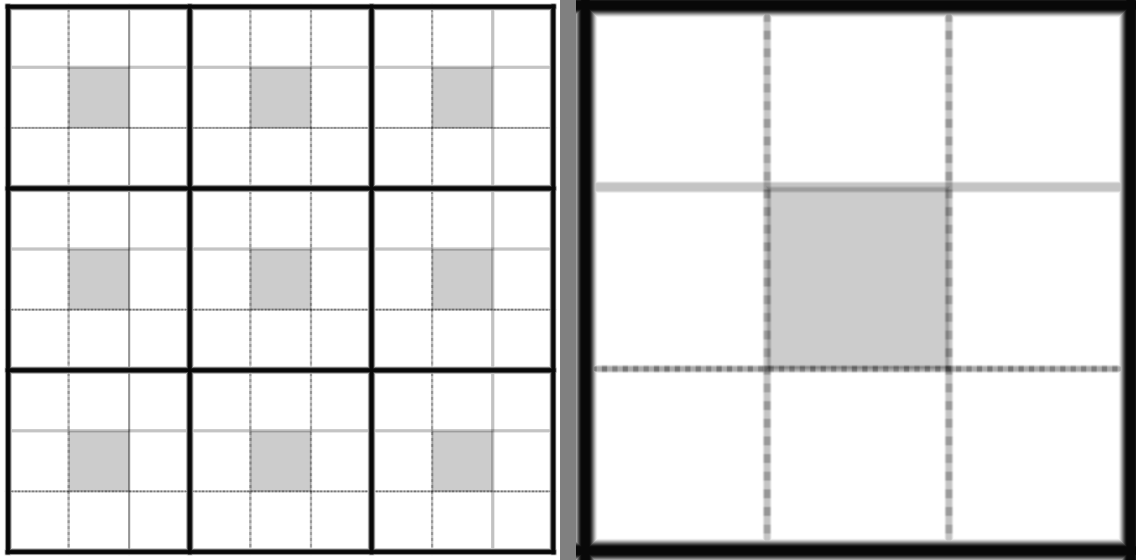
Left, the full canvas; right, a detail of the centre.
This pattern is drawn by a Shadertoy shader. Its source:

```glsl
// Nine-by-nine ruled grid in three-by-three heavy blocks, each with a shaded centre cell.

const float MARGIN = 0.0143;      // canvas edge to the centre of the outer rule
const float CELL = 0.1082;        // spacing of neighbouring rules
const float CELLS = 9.0;
const float HEAVY_CORE = 0.002;   // solid half width of a heavy rule
const float HEAVY_EDGE = 0.0075;  // where its soft edge ends
const float SHADE_INK = 0.2;
const float HEAVY_INK = 0.97;

float hash21(vec2 p) {
    vec3 q = fract(vec3(p.xyx) * 0.1031);
    q += dot(q, q.yzx + 33.33);
    return fract((q.x + q.y) * q.z);
}

// Coverage of a band around distance zero
float band(float dist, float halfWidth, float soft) {
    return 1.0 - smoothstep(halfWidth - soft, halfWidth + soft, dist);
}

// Broken stroke: dashes of uneven weight along a rule
float dashes(float along, float period, float seed) {
    float t = along / period;
    float weight = mix(0.75, 1.0, hash21(vec2(floor(t), seed)));
    return weight * smoothstep(-0.5, 0.5, cos(6.2832 * (t - 0.5)));
}

// Style holds half width, ink, dash depth and dash period
float thinRule(float dist, float along, vec4 style, float seed, float soft) {
    float stroke = mix(1.0, dashes(along, style.w, seed), style.z);
    return band(dist, style.x, soft) * style.y * stroke;
}

float heavyRule(float dist, float pixel) {
    return HEAVY_INK * (1.0 - smoothstep(HEAVY_CORE, HEAVY_EDGE + 0.3 * pixel, dist));
}

// Columns: first is dashed; second is solid, dashed, then broad and pale
vec4 columnStyle(float slot, float block) {
    vec4 dashed = vec4(0.0021, 0.42, 0.45, 0.0105);
    vec4 solid = vec4(0.0019, 0.42, 0.0, 0.01);
    vec4 pale = vec4(0.0029, 0.24, 0.0, 0.01);
    if (slot < 1.5 || block == 1.0) return dashed;
    return block < 0.5 ? solid : pale;
}

// Rows: lower is dark and dotted, weaker in the top block; upper is broad and pale
vec4 rowStyle(float slot, float block) {
    vec4 dotted = vec4(0.0018, 0.55, 0.4, 0.0062);
    vec4 pale = vec4(0.0029, 0.23, 0.0, 0.01);
    if (block > 1.5) dotted.yz = vec2(0.46, 0.25);
    return slot < 1.5 ? dotted : pale;
}

void mainImage(out vec4 fragColor, in vec2 fragCoord) {
    float side = min(iResolution.x, iResolution.y);
    float pixel = 1.0 / side;
    float soft = max(0.0011, 0.6 * pixel);
    vec2 uv = (fragCoord - 0.5 * iResolution.xy) / side + 0.5;

    // Nearest rule in each direction
    vec2 grid = (uv - MARGIN) / CELL;
    vec2 index = clamp(floor(grid + 0.5), 0.0, CELLS);
    vec2 dist = abs(grid - index) * CELL;
    vec2 slot = mod(index, 3.0);
    vec2 block = floor(index / 3.0);

    // Shaded centre of each block
    vec2 fromCentre = abs(mod(grid, 3.0) - 1.5) * CELL;
    float cellDist = max(fromCentre.x, fromCentre.y);
    float tone = 1.0 - SHADE_INK * band(cellDist, 0.5 * CELL, soft);

    // Thin rules darken the cells they border
    if (slot.x > 0.5)
        tone *= 1.0 - thinRule(dist.x, uv.y, columnStyle(slot.x, block.x), index.x, soft);
    if (slot.y > 0.5)
        tone *= 1.0 - thinRule(dist.y, uv.x, rowStyle(slot.y, block.y), index.y + 20.0, soft);

    // Heavy rules around the blocks
    if (slot.x < 0.5) tone = min(tone, 1.0 - heavyRule(dist.x, pixel));
    if (slot.y < 0.5) tone = min(tone, 1.0 - heavyRule(dist.y, pixel));

    // Plain paper outside the frame
    float halfFrame = 0.5 * CELLS * CELL;
    vec2 fromMiddle = abs(uv - MARGIN - halfFrame);
    float inside = band(max(fromMiddle.x, fromMiddle.y), halfFrame + 0.005, 2.0 * soft);
    fragColor = vec4(vec3(mix(1.0, tone, inside)), 1.0);
}
```
